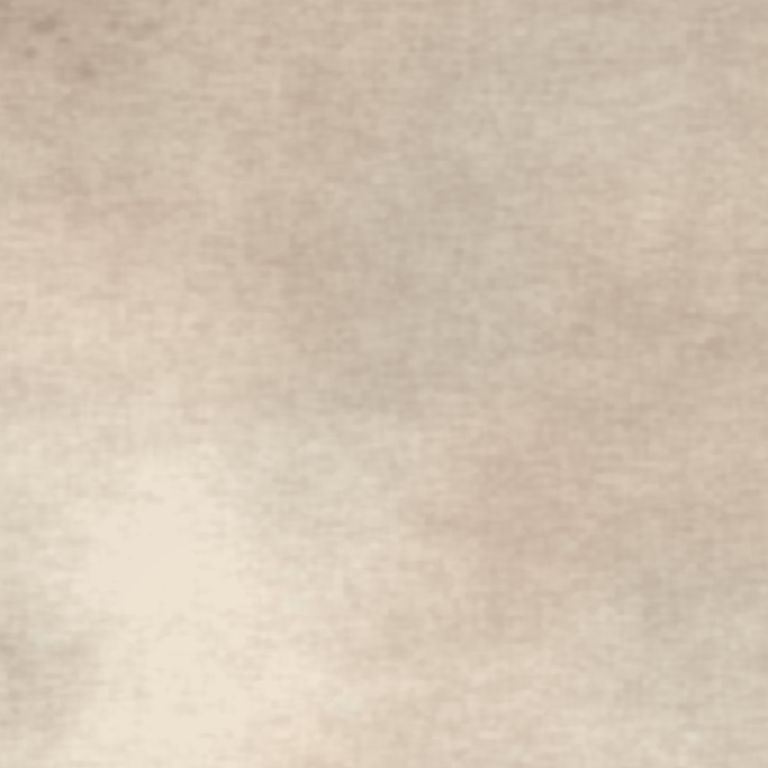
A Shadertoy shader for this texture:

```glsl
// Aged cream paper: soft uneven stains, woven fibre grain, faint smudges and pale flecks.

vec3 hash3(vec2 cell) {
    vec3 p = fract(cell.xyx * vec3(0.1031, 0.1030, 0.0973));
    p += dot(p, p.yzx + 33.33);
    return fract((p.xxy + p.yzz) * p.zyx);
}

// Smooth cellular noise: random values blended around jittered points, centred on 0.
float cells(vec2 p) {
    vec2 base = floor(p);
    float total = 0.0, weights = 0.0;
    for (int y = -1; y <= 1; y++)
    for (int x = -1; x <= 1; x++) {
        vec2 cell = base + vec2(x, y);
        vec3 rnd = hash3(cell + 71.0);
        vec2 d = p - cell - 0.2 - 0.6 * rnd.xy;
        float w = exp(-5.0 * dot(d, d));
        total += w * rnd.z;
        weights += w;
    }
    return total / weights - 0.5;
}

// Sparse soft discs, present in the given share of cells.
float spots(vec2 p, float share) {
    vec2 base = floor(p);
    float sum = 0.0;
    for (int y = -1; y <= 1; y++)
    for (int x = -1; x <= 1; x++) {
        vec2 cell = base + vec2(x, y);
        vec3 rnd = hash3(cell + 19.0);
        vec2 d = (p - cell - rnd.xy) * vec2(0.8, 1.2);
        float radius = 0.15 + 0.2 * fract(rnd.z * 57.0);
        sum += step(rnd.z, share) * exp(-dot(d, d) / (radius * radius));
    }
    return min(sum, 1.0);
}

float glow(vec2 uv, vec2 centre, vec2 radii) {
    vec2 d = (uv - centre) / radii;
    return exp(-dot(d, d));
}

void mainImage(out vec4 fragColor, in vec2 fragCoord) {
    vec2 uv = fragCoord / iResolution.xy;
    vec2 warped = uv + 0.03 * vec2(cells(uv * 9.0), cells(uv * 9.0 + 40.0));

    // Broad light and shade across the sheet
    float tone = 0.25;
    tone += 0.62 * glow(warped, vec2(0.24, 0.20), vec2(0.22, 0.33));
    tone += 0.35 * glow(warped, vec2(0.0, 0.50), vec2(0.25, 0.30));
    tone += 0.35 * smoothstep(0.5, 0.05, warped.y);
    tone += 0.12 * glow(warped, vec2(0.95, 0.75), vec2(0.3, 0.3));
    tone -= 0.30 * glow(uv, vec2(0.0, 1.0), vec2(0.20, 0.14));
    tone -= 0.28 * glow(warped, vec2(0.03, 0.13), vec2(0.09, 0.12));

    // Cloudy mottling, wider than tall
    tone += 0.20 * cells(warped * vec2(5.0, 6.0) + 3.0);
    tone += 0.18 * cells(warped * vec2(11.0, 15.0) + 8.0);
    tone += 0.13 * cells(uv * vec2(24.0, 34.0));

    // Fibre grain: horizontal threads, weaker vertical threads, fine specks
    tone += 0.15 * cells(uv * vec2(36.0, 130.0));
    tone += 0.09 * cells(uv * vec2(130.0, 40.0) + 5.0);
    tone += 0.20 * cells(uv * vec2(85.0, 105.0) + 11.0);

    // Smudges gather near the left corners
    float worn = glow(uv, vec2(0.12, 0.93), vec2(0.16, 0.12))
               + 0.7 * glow(uv, vec2(0.04, 0.15), vec2(0.10, 0.14));
    tone -= 0.40 * worn * spots(warped * 26.0, 0.35);

    vec3 color = mix(vec3(0.74, 0.67, 0.60), vec3(0.92, 0.87, 0.80), clamp(tone, -0.3, 1.08));

    // Slight drift between rosy and greenish grey
    float tint = cells(uv * 4.0 + 27.0) + 0.6 * glow(uv, vec2(0.0, 0.95), vec2(0.2));
    color += tint * vec3(0.016, -0.008, -0.012);

    // Pale cool flecks in the lower part
    float fleck = spots(uv * 22.0 + 6.0, 0.05) * smoothstep(0.45, 0.15, uv.y);
    color = mix(color, vec3(0.88, 0.87, 0.80), 0.55 * fleck);

    fragColor = vec4(color, 1.0);
}
```
